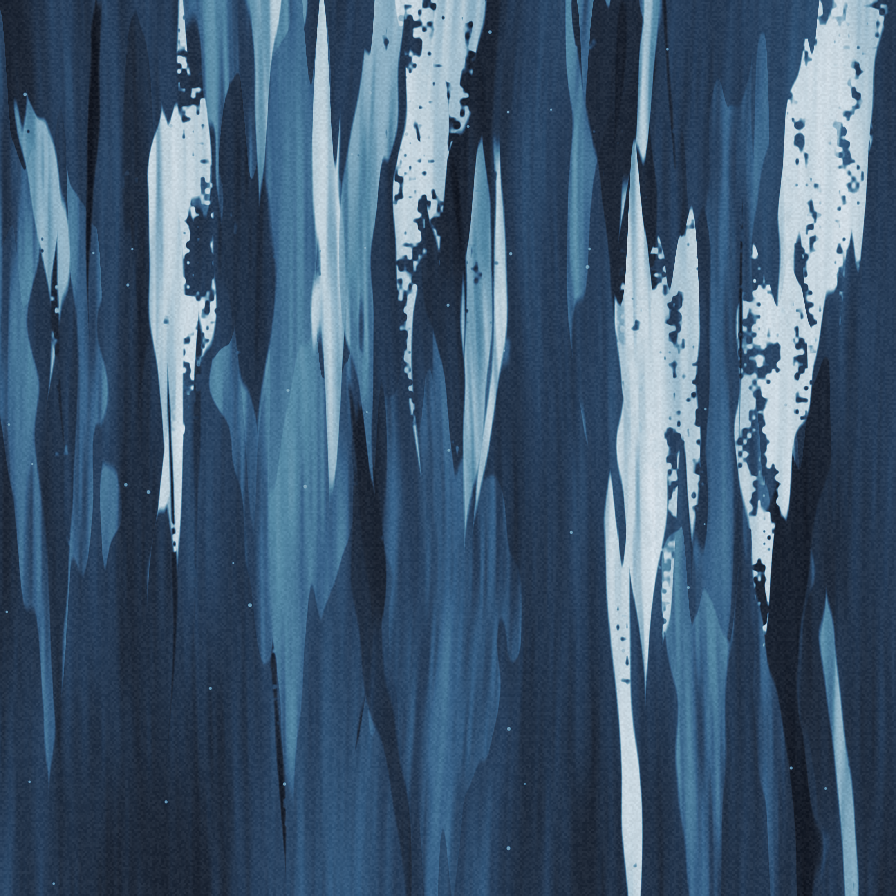
A WebGL 1 fragment shader for this texture:

```glsl
precision highp float;
uniform vec2 u_resolution;
// Abstract acrylic painting: vertical blue, navy and white brush strokes.
// Layers of ragged, tapering strokes build up a single tone value, which a
// colour ramp turns into paint; canvas grain and paint flecks finish it.

#define SEED 3.0
#define BLUE_COUNT 11
#define DARK_COUNT 9
#define LIGHT_COUNT 13
#define DRY_COUNT 7
#define CRACK_COUNT 10
#define MAX_COUNT 16
#define BASE_TONE 0.68
#define EDGE_SOFTNESS 0.0035
#define GRAIN 0.05

float hash(vec2 p) {
  return fract(sin(dot(p, vec2(127.1, 311.7)) + SEED) * 43758.5453);
}

float noise(vec2 p) {
  vec2 cell = floor(p), f = fract(p);
  f = f * f * (3.0 - 2.0 * f);
  return mix(mix(hash(cell), hash(cell + vec2(1.0, 0.0)), f.x),
             mix(hash(cell + vec2(0.0, 1.0)), hash(cell + 1.0), f.x), f.y);
}

// Tone runs from -1 (ink) through 0..5 to 6 (white).
vec3 paintRamp(float tone) {
  vec3 c = mix(vec3(0.07, 0.09, 0.13), vec3(0.12, 0.16, 0.22), clamp(tone + 1.0, 0.0, 1.0));
  c = mix(c, vec3(0.16, 0.25, 0.36), clamp(tone, 0.0, 1.0));
  c = mix(c, vec3(0.22, 0.38, 0.53), clamp(tone - 1.0, 0.0, 1.0));
  c = mix(c, vec3(0.33, 0.53, 0.64), clamp(tone - 2.0, 0.0, 1.0));
  c = mix(c, vec3(0.54, 0.68, 0.76), clamp(tone - 3.0, 0.0, 1.0));
  c = mix(c, vec3(0.74, 0.81, 0.85), clamp(tone - 4.0, 0.0, 1.0));
  return mix(c, vec3(0.84, 0.88, 0.91), clamp(tone - 5.0, 0.0, 1.0));
}

// Fine vertical bristle marks, slightly bent.
float bristleStreaks(vec2 p) {
  p.x += 0.03 * (noise(p * vec2(4.0, 2.5)) - 0.5);
  return 0.45 * noise(p * vec2(42.0, 2.0))
       + 0.33 * noise(p * vec2(110.0, 5.0) + 7.0)
       + 0.22 * noise(p * vec2(230.0, 11.0) + 19.0);
}

// Coverage of one downward stroke; size is half width and length.
float strokeMask(vec2 p, float id, vec2 size, float dryness) {
  float width = size.x * mix(0.55, 1.4, hash(vec2(id, 2.0)));
  float len = size.y * mix(0.6, 1.3, hash(vec2(id, 3.0)));
  float top = mix(0.3, 1.25, hash(vec2(id, 1.0)));
  float lean = 0.1 * (hash(vec2(id, 4.0)) - 0.5);
  float centre = fract(id * 0.618 + 0.2 * hash(vec2(id, 5.0)))
               + 0.06 * (noise(vec2(p.y * 3.0, id * 7.0)) - 0.5) + lean * (p.y - top);
  float across = abs(p.x - centre) / width;
  float bristle = noise(vec2(p.x * 75.0 + id * 13.0, p.y * 2.5));
  float along = (top - p.y) / len + 0.4 * (bristle - 0.5);
  float taper = smoothstep(-0.04, 0.12, along) * (1.0 - smoothstep(0.35, 1.0, along));
  float ragged = noise(p * vec2(45.0, 14.0) + id) - 0.5;
  float reach = taper * (0.6 + 0.8 * noise(vec2(p.y * 5.0, id * 3.0))) * (1.0 + 0.6 * ragged);
  float body = smoothstep(0.0, EDGE_SOFTNESS / width, reach - across);
  float tooth = 0.4 * noise(p * vec2(190.0, 150.0)) + 0.6 * noise(p * vec2(65.0, 20.0) + id);
  return body * smoothstep(dryness - 0.07, dryness + 0.07, tooth + 0.08);
}

// Paints a group of strokes over the tone; tones is the range of their values.
float paintLayer(float tone, vec2 p, float streak, int count, float firstId,
                 vec2 size, vec2 tones, float dryness, float opacity) {
  for (int i = 0; i < MAX_COUNT; i++) {
    if (i >= count) break;
    float id = firstId + float(i);
    float paint = mix(tones.x, tones.y, hash(vec2(id, 6.0))) + 2.6 * (streak - 0.5);
    float cover = mix(smoothstep(0.25, 0.6, streak), 1.0, opacity);
    tone = mix(tone, paint, strokeMask(p, id, size, dryness) * cover);
  }
  return tone;
}

// Rare round paint flecks.
float flecks(vec2 p) {
  vec2 grid = p * 45.0, cell = floor(grid);
  vec2 offset = 0.25 + 0.5 * vec2(hash(cell + 3.1), hash(cell + 8.7));
  float radius = mix(0.04, 0.1, hash(cell + 5.3));
  float dist = length(fract(grid) - offset);
  return step(0.975, hash(cell)) * (1.0 - smoothstep(radius - 0.03, radius + 0.03, dist));
}

void main() {
  vec2 p = gl_FragCoord.xy / u_resolution;
  float streak = bristleStreaks(p);

  // Washed ground of broad dark bands.
  float bands = 0.6 * noise(p * vec2(5.0, 0.9)) + 0.4 * noise(p * vec2(13.0, 2.2) + 4.0);
  float tone = BASE_TONE + 2.8 * (bands - 0.5) + 1.8 * (streak - 0.5);

  // Strokes from broad and thin paint to narrow and thick paint.
  tone = paintLayer(tone, p, streak, BLUE_COUNT, 1.0, vec2(0.055, 0.75), vec2(1.7, 3.2), 0.0, 0.35);
  tone = paintLayer(tone, p, streak, DARK_COUNT, 21.0, vec2(0.026, 0.6), vec2(-0.4, 0.5), 0.2, 0.7);
  tone = paintLayer(tone, p, streak, LIGHT_COUNT, 41.0, vec2(0.021, 0.55), vec2(3.4, 5.2), 0.2, 0.7);
  tone = paintLayer(tone, p, streak, DRY_COUNT, 61.0, vec2(0.034, 0.6), vec2(4.8, 5.4), 0.5, 1.0);
  tone = paintLayer(tone, p, streak, CRACK_COUNT, 81.0, vec2(0.005, 0.4), vec2(-0.7, 0.0), 0.35, 1.0);
  tone = mix(tone, 4.3, 0.8 * flecks(p));

  // Canvas weave and grain.
  vec2 weave = sin(p * 6.2832 * 150.0);
  float grain = hash(floor(p * 400.0)) - 0.5 + 0.2 * weave.x * weave.y;
  gl_FragColor = vec4(paintRamp(tone) + GRAIN * grain, 1.0);
}
```
